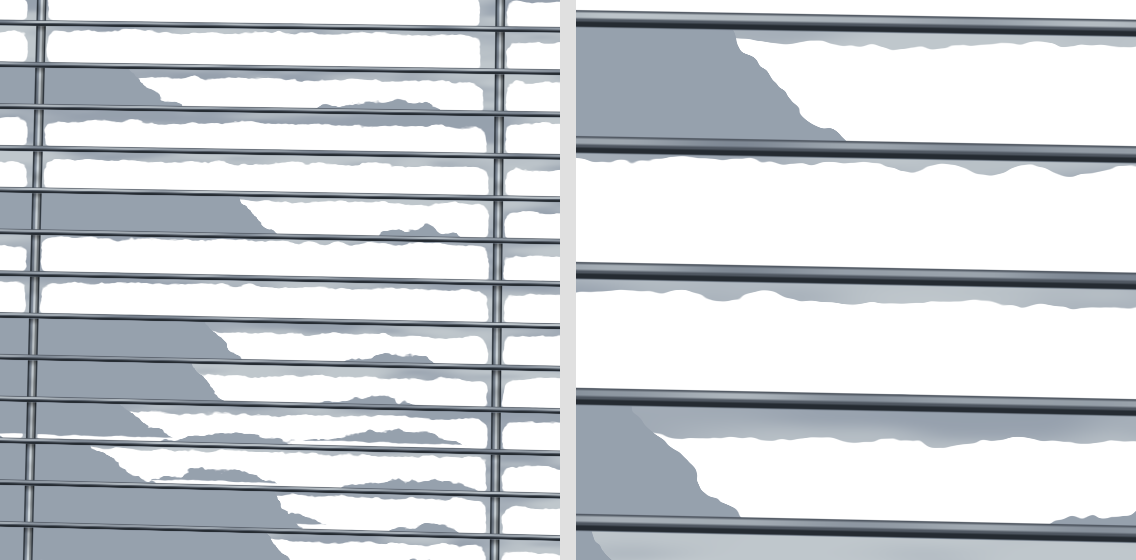
Left: the whole. Right: its middle third, enlarged.
A Shadertoy shader for this texture:

```glsl
// Sunlit metal louvre: thirteen slightly tilted slats crossed by two leaning posts.
// Slats and posts are shaded by cross-section; ragged grey shadows on the white
// ground come from distance fields roughened with value noise.

const vec3 WHITE    = vec3(1.0);
const vec3 PALE     = vec3(0.75, 0.78, 0.80);
const vec3 SHADOW   = vec3(0.59, 0.63, 0.68);
const vec3 STEEL    = vec3(0.46, 0.50, 0.55);
const vec3 SLATE    = vec3(0.31, 0.34, 0.38);
const vec3 CHARCOAL = vec3(0.17, 0.20, 0.23);

const float SLAT_HALF = 0.0052;
const float POST_HALF = 0.0085;

float hash(vec2 p) {
    vec3 q = fract(p.xyx * 0.1031);
    q += dot(q, q.yzx + 33.33);
    return fract((q.x + q.y) * q.z);
}

float valueNoise(vec2 p) {
    vec2 cell = floor(p), f = fract(p);
    f = f * f * (3.0 - 2.0 * f);
    return mix(mix(hash(cell), hash(cell + vec2(1, 0)), f.x),
               mix(hash(cell + vec2(0, 1)), hash(cell + vec2(1, 1)), f.x), f.y);
}

float fbm(vec2 p) {
    float sum = 0.0, gain = 0.55;
    for (int i = 0; i < 3; i++) {
        sum += gain * valueNoise(p);
        p = p * 2.1 + 17.3;
        gain *= 0.5;
    }
    return sum;
}

float smoothMax(float a, float b, float k) {
    float h = max(k - abs(a - b), 0.0) / k;
    return max(a, b) + 0.25 * k * h * h;
}

float coverage(float field, float aa) {
    return smoothstep(-aa, aa, field);
}

// Horizontal position of post 0 or 1 at depth v below the top
float postX(float post, float v) {
    return mix(0.0745 - 0.025 * v, 0.8935 - 0.0105 * v, post);
}

// Shadow depth under a slat, by row and by bay between the posts
float underDepth(float row, float bay) {
    float middle = 0.0165 + 0.0075 * cos((row - 2.0) * 1.1);
    float side = mix(0.014, 0.027, hash(vec2(row + 5.0, bay)));
    return bay == 1.0 ? middle : side;
}

// Ragged streaks resting on, or floating just above, the slat of this row
float streakField(float x, float above, float row, float rough) {
    float field = -1.0;
    for (int i = 0; i < 2; i++) {
        float k = float(i);
        bool present = i == 0 ? (row > 7.5 || mod(row, 3.0) == 2.0) : row > 9.5;
        if (!present) continue;
        float centre = mix(0.71, 0.38, k) + 0.12 * (hash(vec2(row, k + 3.0)) - 0.5);
        float halfWidth = mix(0.07, 0.17, hash(vec2(row, k + 9.0)));
        float lift = above - 0.014 * hash(vec2(row, k + 21.0)) * step(9.5, row);
        float q = (x - centre) / halfWidth;
        float height = 0.020 * (1.0 - q * q) * (1.0 + 0.35 * q);
        field = max(field, min(height + 1.7 * rough - lift, lift + 0.4 * rough));
    }
    return field;
}

// Slat cross-section, t from -1 (top) to 1 (bottom)
vec3 slatColor(float t, float grain) {
    vec3 c = mix(SLATE, mix(STEEL, PALE, grain), smoothstep(-0.95, -0.6, t));
    c = mix(c, SLATE, smoothstep(-0.25, 0.1, t));
    c = mix(c, CHARCOAL * 0.85, smoothstep(0.15, 0.45, t));
    return mix(c, STEEL, smoothstep(0.8, 1.0, t));
}

// Post cross-section, s from -1 (left) to 1 (right)
vec3 postColor(float s, float grain) {
    vec3 warm = STEEL * vec3(1.04, 1.0, 0.93);
    vec3 c = mix(CHARCOAL, STEEL, smoothstep(-0.9, -0.45, s));
    c = mix(c, PALE, smoothstep(-0.4, 0.0, s));
    c = mix(c, warm, smoothstep(0.1, 0.45, s));
    c = mix(c, CHARCOAL, smoothstep(0.5, 0.9, s));
    return c * mix(0.85, 1.1, grain);
}

void mainImage(out vec4 fragColor, in vec2 fragCoord) {
    vec2 uv = fragCoord / iResolution.xy;
    float x = uv.x, v = 1.0 - uv.y;
    float aa = 0.8 / iResolution.y;

    // Tilted rows, and bays split by the posts
    float pitch = 0.0746 + 0.00104 * x;
    float r = (v - 0.0404 - 0.013 * x) / pitch;
    float row = floor(r);
    float below = fract(r) * pitch, above = pitch - below;
    float slat = (r - floor(r + 0.5)) * pitch;
    float left = x - postX(0.0, v), right = x - postX(1.0, v);
    float bay = step(0.0, left) + step(0.0, right);
    float post = abs(left) < abs(right) ? left : right;

    // Shadow beneath slats and beside posts, joined with rounded corners
    float rough = (fbm(vec2(x * 38.0, v * 55.0)) - 0.48) * 0.014;
    float sideDepth = post > 0.0 ? 0.012
        : mix(right > -0.2 ? 0.037 : 0.024, 0.016, smoothstep(0.05, 0.4, v));
    float shade = underDepth(row, bay) + rough - below;
    shade = smoothMax(shade, sideDepth + 0.5 * rough - abs(post), 0.022);
    shade = smoothMax(shade, SLAT_HALF - 0.001 + 0.25 * rough - above, 0.010);
    float streak = streakField(x, above, row + 1.0, rough);

    // Compose ground, shadows, posts, slats
    float tone = fbm(vec2(x * 5.0, v * 22.0));
    vec3 shadeTint = mix(SHADOW, PALE, smoothstep(0.3, 0.7, tone));
    vec3 color = mix(WHITE, shadeTint, coverage(shade, aa));
    color = mix(color, SHADOW, coverage(streak, aa));
    vec3 metal = postColor(post / POST_HALF, valueNoise(vec2(x * 20.0, v * 60.0)));
    metal *= mix(0.65, 1.0, smoothstep(0.004, 0.018, below));
    color = mix(color, metal, coverage(POST_HALF - abs(post), aa));
    float grain = valueNoise(vec2(x * 14.0, floor(r + 0.5) * 3.7));
    color = mix(color, slatColor(slat / SLAT_HALF, grain), coverage(SLAT_HALF - abs(slat), aa));
    fragColor = vec4(color, 1.0);
}
```
